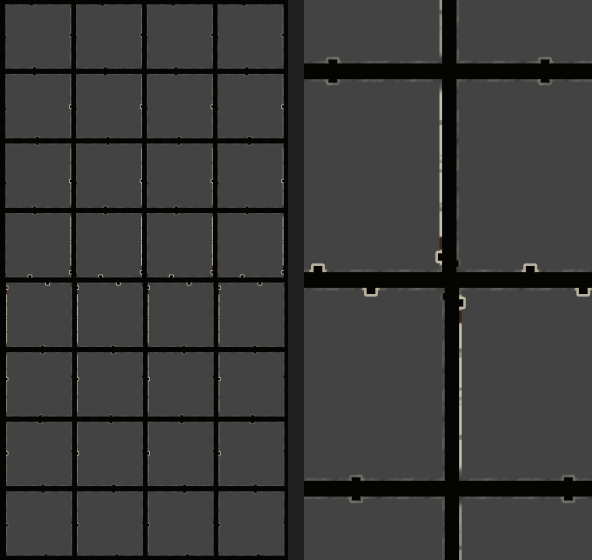
Left, the full canvas; right, a detail of the centre.
This pattern is drawn by a WebGL 2 fragment shader. Its source:

```glsl
#version 300 es
precision highp float;

uniform vec2 u_resolution;
out vec4 fragColor;

// Layout, in units of a 396 x 768 sheet stretched over the canvas
const vec2 SHEET = vec2(396.0, 768.0);
const vec2 CENTRE = vec2(199.2, 384.0);
const vec2 PITCH = vec2(97.3, 95.4);
const vec2 HALF_GAP = vec2(3.3, 3.6);
const float GAP_SHIFT = 0.6;
const float RIM_WIDTH = 1.2;

const vec3 TILE = vec3(0.262, 0.262, 0.262);
const vec3 GROUT = vec3(0.016, 0.016, 0.012);
const vec3 RIM = vec3(0.35, 0.35, 0.335);
const vec3 PALE = vec3(0.78, 0.75, 0.66);
const vec3 RUST = vec3(0.20, 0.07, 0.04);

// Notch positions for each row, counted outwards from the middle
const float GAP_NOTCH[5] = float[5](60.2, 53.4, 50.0, 54.0, 58.0);
const float SIDE_NOTCH[4] = float[4](10.5, 40.5, 47.0, 50.0);

float boxDistance(vec2 p, vec2 halfSize) {
    vec2 d = abs(p) - halfSize;
    return length(max(d, 0.0)) + min(max(d.x, d.y), 0.0);
}

float coverage(float d, float pixel) {
    return clamp(0.5 - d / pixel, 0.0, 1.0);
}

// Layered sines, about -1 to 1
float wear(float t, float seed) {
    return 0.5 * sin(t * 0.31 + seed * 2.3)
         + 0.3 * sin(t * 0.83 + seed * 5.1)
         + 0.2 * sin(t * 1.71 + seed * 1.7);
}

// Four notches: x top, y bottom, z left, w right
vec4 notchDistances(vec2 p, int row) {
    float depth = row == 0 ? 2.8 : 1.8;
    vec2 cap = vec2(2.0, HALF_GAP.y + depth);
    vec2 side = vec2(HALF_GAP.x + 1.9, 1.7);
    float sideY = SIDE_NOTCH[row];
    return vec4(
        boxDistance(p - vec2(GAP_NOTCH[row], 0.0), cap),
        boxDistance(p - vec2(GAP_NOTCH[row + 1], PITCH.y), vec2(2.0, HALF_GAP.y + 1.6)),
        boxDistance(p - vec2(0.0, sideY), side),
        boxDistance(p - vec2(PITCH.x, sideY - 3.0), vec2(HALF_GAP.x + 0.9, 1.5)));
}

// Rim colour, brightest on the left of the rows nearest the middle
vec3 rimColour(vec2 p, vec4 notches, int row) {
    float r = float(row);
    float fade = exp2(-0.75 * r);
    float worn = wear(p.x + p.y, r);
    vec3 colour = RIM * (0.88 + 0.22 * worn);

    float left = 1.0 - smoothstep(HALF_GAP.x + 1.5, HALF_GAP.x + 2.8, p.x);
    float breaks = smoothstep(-0.75, -0.3, wear(p.y, r + 0.4));
    float ends = smoothstep(6.0, 9.0, p.y) * (1.0 - smoothstep(84.0, 89.0, p.y));
    colour = mix(colour, PALE, left * ends * fade * mix(0.45, 1.0, breaks));

    // Bright lips round the notches
    float cap = 1.0 - smoothstep(1.2, 2.6, notches.x);
    float side = 1.0 - smoothstep(1.2, 2.6, notches.z);
    float foot = 1.0 - smoothstep(1.0, 2.2, notches.y);
    colour = mix(colour, PALE, cap * (row == 0 ? 0.85 : 0.35 * fade));
    colour = mix(colour, PALE, side * (row == 3 ? 0.25 : 0.85));
    colour = mix(colour, PALE, foot * 0.2 * fade);

    // Rust just past the first side notch
    float rust = left * smoothstep(13.0, 14.5, p.y) * (1.0 - smoothstep(19.0, 20.5, p.y));
    return mix(colour, RUST, row == 0 ? rust * 0.9 : 0.0);
}

vec3 tiledSheet(vec2 sheet, float pixel) {
    // The upper half is the lower half turned by half a circle
    float turn = sheet.y < CENTRE.y ? 1.0 : -1.0;
    vec2 q = (sheet - CENTRE) * vec2(turn, -turn) - vec2(GAP_SHIFT, 0.0);
    vec2 cell = floor(q / PITCH);
    vec2 p = q - cell * PITCH;
    if (cell.x < -2.0 || cell.x > 1.0 || cell.y > 3.0) return GROUT;

    int row = clamp(int(cell.y), 0, 3);
    vec4 notches = notchDistances(p, row);
    float cut = min(min(notches.x, notches.y), min(notches.z, notches.w));
    float d = max(boxDistance(p - 0.5 * PITCH, 0.5 * PITCH - HALF_GAP), -cut);

    float outer = coverage(d, pixel);
    float inner = coverage(d + RIM_WIDTH, pixel);
    vec3 rim = rimColour(p, notches, row);
    return GROUT * (1.0 - outer) + rim * (outer - inner) + TILE * inner;
}

void main() {
    vec2 sheet = gl_FragCoord.xy / u_resolution * SHEET;
    float pixel = SHEET.x / u_resolution.x;
    fragColor = vec4(tiledSheet(sheet, pixel), 1.0);
}
```
